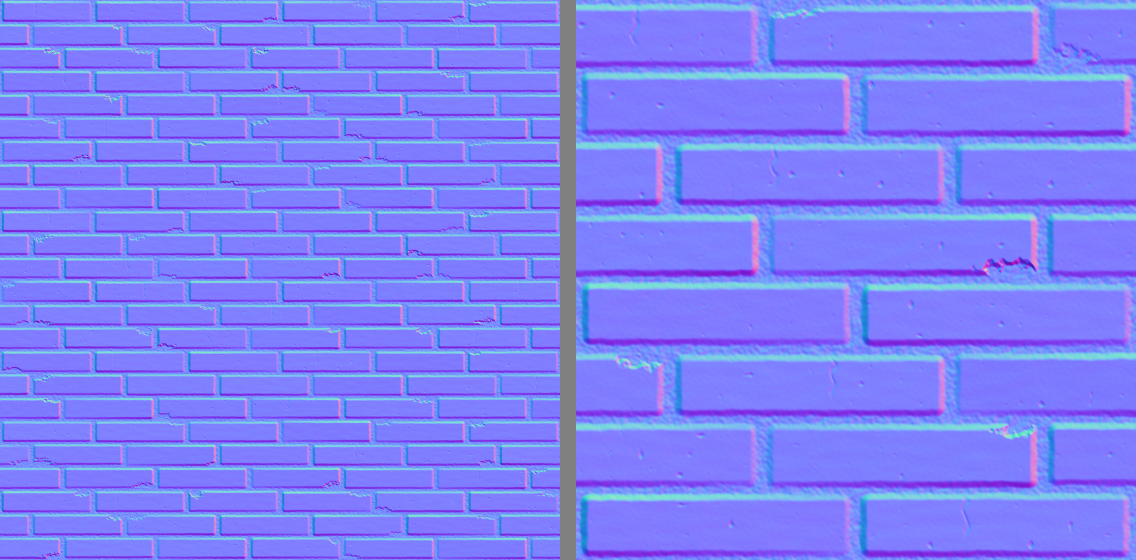
Left, the full canvas; right, a detail of the centre.
This texture map is drawn by a Shadertoy shader. Its source:

```glsl
// Tangent-space normal map of a worn brick wall: 24 courses of 6 bricks, each
// course shifted by a third of a brick. A height field (rounded boxes, chipped
// corners, cracks, rough mortar) is differentiated into encoded normals.

const float COURSES = 24.0;      // one unit is the height of a course
const float BRICK_LENGTH = 4.0;

vec2 hash2(vec2 p) {
    vec3 q = fract(p.xyx * vec3(0.1031, 0.1030, 0.0973));
    q += dot(q, q.yzx + 33.33);
    return fract((q.xx + q.yz) * q.zy);
}

float gradientDot(vec2 cell, vec2 offset, vec2 period) {
    float angle = 6.2832 * hash2(mod(cell, period) + 7.0).x;
    return dot(vec2(cos(angle), sin(angle)), offset);
}

// Gradient noise that wraps seamlessly at the canvas border.
float wallNoise(vec2 p, vec2 frequency) {
    vec2 period = COURSES * frequency;
    p *= frequency;
    vec2 i = floor(p), f = p - i;
    vec2 u = f * f * f * (f * (f * 6.0 - 15.0) + 10.0);
    vec2 e = vec2(1.0, 0.0);
    return mix(mix(gradientDot(i, f, period),
                   gradientDot(i + e.xy, f - e.xy, period), u.x),
               mix(gradientDot(i + e.yx, f - e.yx, period),
                   gradientDot(i + e.xx, f - e.xx, period), u.x), u.y);
}

float roundedBox(vec2 p, vec2 halfSize, float radius) {
    vec2 q = abs(p) - halfSize + radius;
    return length(max(q, 0.0)) + min(max(q.x, q.y), 0.0) - radius;
}

// Returns height in x and brick coverage in y.
vec2 wallHeight(vec2 p) {
    p = mod(p, COURSES);

    // Running bond, counted from the top course
    float course = floor(p.y);
    float x = p.x - (COURSES - 1.0 - course) * BRICK_LENGTH / 3.0;
    float column = floor(x / BRICK_LENGTH);
    vec2 id = vec2(mod(column, 6.0), course);
    vec2 local = vec2(x - (column + 0.5) * BRICK_LENGTH, p.y - course - 0.5);
    vec2 shape = hash2(id + 31.0);
    vec2 corner = hash2(id + 67.0);
    vec2 wear = hash2(id + 113.0);
    vec2 tilt = hash2(id + 171.0) - 0.5;

    float broad = wallNoise(p, vec2(2.0, 5.0));
    float medium = wallNoise(p, vec2(7.0));
    float fine = wallNoise(p, vec2(17.0));

    // Slightly irregular brick outline
    vec2 halfSize = vec2(1.87, 0.395) - 0.02 * shape.yx;
    float d = roundedBox(local - 0.03 * (shape - 0.5), halfSize, 0.06);
    d += 0.014 * broad + 0.016 * medium;

    // One ragged chip near a corner of about half the bricks
    vec2 side = sign(corner - 0.5);
    vec2 chipCentre = side * (halfSize - vec2(0.35 * wear.y, -0.02));
    vec2 chipSize = vec2(0.3 + 0.35 * shape.x, 0.12 + 0.1 * shape.y);
    float chip = 0.18 * (1.0 - length((local - chipCentre) / chipSize));
    chip += 0.13 * medium + 0.05 * fine;
    if (wear.x < 0.5) d = max(d, chip);

    float brick = smoothstep(0.075, -0.04, d);

    // Faces: faint waviness, individual tilt, pits and an occasional crack
    float face = 0.005 * broad + 0.0014 * fine + 0.07 * dot(tilt, local * vec2(0.6, 1.0));
    face -= 0.014 * smoothstep(0.42, 0.62, medium);
    float crack = abs(local.x - 2.4 * (wear.y - 0.5) + 0.12 * broad + 0.06 * medium);
    face -= step(0.86, wear.x) * 0.010 * smoothstep(0.045, 0.0, crack)
          * smoothstep(-0.25, 0.0, local.y);

    float mortar = 0.015 * medium + 0.009 * fine;
    return vec2(0.068 * brick + mix(mortar, face, brick), brick);
}

vec3 wallNormal(vec2 p) {
    vec2 e = vec2(0.018, 0.0);
    vec2 right = wallHeight(p + e.xy), left = wallHeight(p - e.xy);
    vec2 up = wallHeight(p + e.yx), down = wallHeight(p - e.yx);
    vec2 slope = vec2(left.x - right.x, up.x - down.x) / (2.0 * e.x);
    float mortar = 1.0 - 0.25 * (right.y + left.y + up.y + down.y);
    // Trowelled mortar leans up and left; faces lean very slightly down
    vec2 lean = mix(vec2(0.0, -0.015), vec2(-0.06, 0.12), mortar);
    return normalize(vec3(slope.x + lean.x, -slope.y + lean.y, 1.0));
}

void mainImage(out vec4 fragColor, in vec2 fragCoord) {
    // Average four samples per pixel
    vec3 normal = vec3(0.0);
    for (int i = 0; i < 4; i++) {
        vec2 jitter = vec2(i % 2, i / 2) * 0.5 - 0.25;
        normal += wallNormal((fragCoord + jitter) / iResolution.xy * COURSES);
    }
    fragColor = vec4(0.5 + 0.125 * normal, 1.0);
}
```
